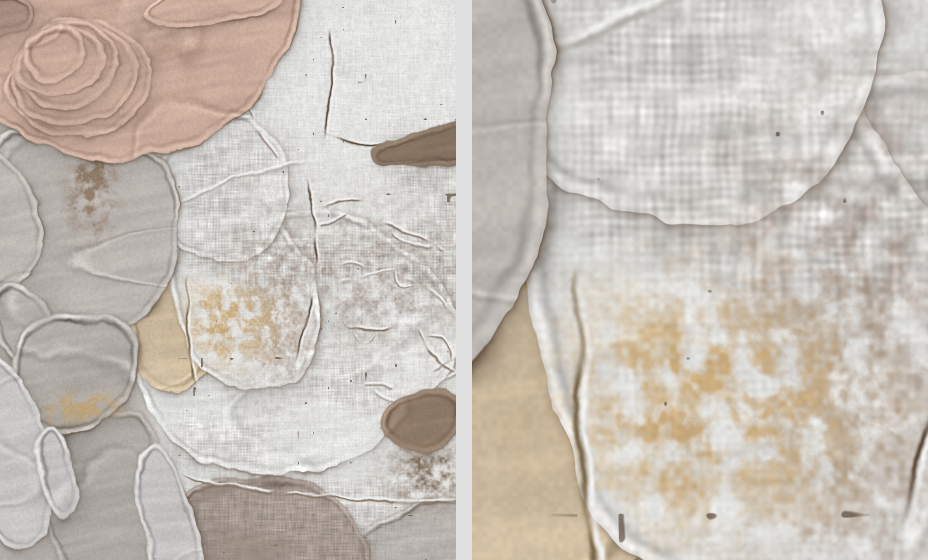
Left, the full canvas; right, a detail of the centre.
This texture is drawn by a Shadertoy shader. Its source:

```glsl
#define WHITE vec3(.895, .895, .888)
#define PALE vec3(.79, .78, .775)
#define GREY vec3(.72, .70, .68)
#define PINK vec3(.80, .68, .62)
#define MAUVE vec3(.63, .57, .535)
#define TAUPE vec3(.53, .455, .39)
#define SHADE vec3(.35, .28, .22)
#define GOLD vec3(.80, .68, .50)
#define LIGHT vec2(-.6, .8)
#define THREADS 185.
#define RIM .0032
#define TILT .17
vec3 col;
vec2 p;

float hash(vec2 v) {
  v = fract(v * vec2(123.34, 456.21));
  v += dot(v, v + 45.32);
  return fract(v.x * v.y);
}
float noise(vec2 v) {
  vec2 i = floor(v), f = fract(v);
  f = f * f * (3. - 2. * f);
  return mix(mix(hash(i), hash(i + vec2(1, 0)), f.x),
             mix(hash(i + vec2(0, 1)), hash(i + 1.), f.x), f.y);
}
float fbm(vec2 v) {
  float sum = 0., amp = .5;
  for (int i = 0; i < 5; i++, amp *= .5) {
    sum += amp * noise(v);
    v = mat2(1.6, 1.2, -1.2, 1.6) * v + 7.3;
  }
  return sum;
}
float bell(float x) { return exp(-x * x); }

// Elliptic knife dab (centre, radii): shadow, streaked body, raised rim
void dab(vec4 e, vec3 paint, float relief) {
  mat2 m = mat2(cos(TILT), -sin(TILT), sin(TILT), cos(TILT));
  vec2 q = m * (p - e.xy), slope = q / (e.zw * e.zw) + 1e-4;
  float k = length(q / e.zw), px = 1. / iResolution.y;
  float d = (k - 1.) * k / length(slope) + .045 * (fbm(p * 11. + e.xy * 37.) - .48);
  float lit = dot(normalize(slope * m), LIGHT), side = smoothstep(-.5, .7, -lit);
  float out_d = max(d, 0.), uneven = .3 + 1.4 * noise(p * 24. + e.xy * 90.);
  col *= 1. - .13 * relief * side * exp(-out_d / .02);
  col = mix(col, SHADE, min(relief * uneven * (.2 + .55 * side) * exp(-out_d / RIM), .9));
  vec3 body = paint * (.925 + .08 * noise(q * vec2(14, 110)) + .07 * fbm(p * 16.));
  // Knife ledges across the body, then crest and groove along the rim
  float ledge = (noise(p * vec2(5, 8) + e.xy * 20.) - .5 + .1 * fbm(p * 20.)) * 50.;
  body += .07 * relief * uneven * (bell(ledge) - bell(ledge - 1.6));
  body += relief * uneven * (.09 * (1. + .6 * lit) * bell(d / RIM + 1.5)
                           - .13 * (1. + .5 * lit) * bell(d / RIM + 3.7));
  col = mix(col, body, smoothstep(px, -px, d));
}

// Thin bent ridge (start, end): light crest with a shaded flank
void ridge(vec4 ends, float bend, vec3 flank) {
  vec2 along = ends.zw - ends.xy, q = p - ends.xy;
  float len = length(along), h = dot(q, along) / (len * len);
  float s = dot(q, vec2(-along.y, along.x)) / len - bend * 4. * h * (1. - h);
  s = (s + .012 * (fbm(p * 28.) - .5)) / .0021;
  float mask = smoothstep(0., .12, h) * smoothstep(1., .85, h);
  mask *= smoothstep(.1, .5, noise(p * 32. + ends.xy * 50.));
  col = mix(col, flank, mask * bell(s + 1.));
  col = mix(col, vec3(.95), mask * bell(s - 1.));
}

// Broken, grainy rub of thin paint (centre, radii)
void smear(vec4 e, vec3 tint, float strength) {
  vec2 q = (p - e.xy) / e.zw;
  float grain = smoothstep(.22, .68, fbm(p * 70.)) * (.4 + 1.1 * noise(p * 230.));
  col = mix(col, tint, min(strength * exp(-dot(q, q)) * grain, 1.));
}

void mainImage(out vec4 fragColor, in vec2 fragCoord) {
  vec2 uv = fragCoord / iResolution.y;
  p = uv + .035 * (vec2(fbm(uv * 5.), fbm(uv * 5. + 31.)) - .48);
  // Ground, cream corner and white petals
  col = mix(GREY, WHITE, smoothstep(.2, .3, p.x));
  dab(vec4(.77, 0, .19, .1), GREY, .8);
  dab(vec4(.455, 0, .2, .155), MAUVE, .6);
  dab(vec4(.52, .39, .29, .225), WHITE, .8);
  dab(vec4(.29, .4, .075, .11), mix(GOLD, WHITE, .4), .8);
  dab(vec4(.436, .479, .135, .176), WHITE * .99, 1.);
  dab(vec4(.4, .66, .125, .128), WHITE, .7);
  // Dry rubs and woven canvas
  float dry = smoothstep(.42, .7, fbm(p * vec2(5, 9) + 3.)), open = smoothstep(.27, .36, p.x);
  col = mix(col, GREY, .3 * dry * open);
  smear(vec4(.69, .5, .17, .13), MAUVE, .6);
  smear(vec4(.49, .46, .07, .16), MAUVE, .7);
  smear(vec4(.41, .43, .085, .06), GOLD, 1.2);
  smear(vec4(.76, .15, .06, .05), TAUPE, 1.);
  vec2 thread = sin(uv * THREADS * 6.2832 + 4. * noise(uv * 40.));
  float weave = .3 * (thread.x + thread.y) * noise(uv * 90.) - 1.;
  weave += noise(uv * vec2(260, 50)) + noise(uv * vec2(50, 260));
  col *= 1. + open * (.045 + .1 * dry) * weave;
  col = mix(col, SHADE, .7 * open * smoothstep(.965, .99, noise(uv * 75.)));
  // Scattered scratches and long ridges
  for (float t = 1.; t < 17.; t++) {
    vec2 a = vec2(.55, .3) + vec2(.24, .38) * fract(t * vec2(.618, .755));
    float angle = 1.6 * fract(t * .37) - 1.;
    vec2 b = a + (.04 + .1 * fract(t * .43)) * vec2(cos(angle), sin(angle));
    ridge(vec4(a, b), .04 * (fract(t * .29) - .5), mix(GREY, TAUPE * .9, fract(t * .53)));
  }
  ridge(vec4(.3, .16, .84, .1), -.012, TAUPE);
  ridge(vec4(.59, .95, .58, .75), .005, SHADE);
  ridge(vec4(.57, .77, .7, .75), -.01, SHADE);
  ridge(vec4(.31, .64, .56, .71), .008, GREY);
  ridge(vec4(.43, .83, .53, .69), -.012, MAUVE);
  ridge(vec4(.55, .69, .52, .35), .036, SHADE);
  ridge(vec4(.33, .51, .345, .31), -.008, GOLD * .6);
  // Taupe strokes
  dab(vec4(.775, .737, .11, .04), TAUPE, .5);
  dab(vec4(.75, .245, .075, .06), TAUPE * 1.08, .6);
  // Grey petals
  dab(vec4(.117, .583, .205, .208), GREY * 1.02, 1.);
  smear(vec4(.16, .67, .035, .07), TAUPE * 1.1, 1.5);
  dab(vec4(-.02, .62, .08, .13), GREY * 1.04, .7);
  dab(vec4(.195, .09, .12, .18), GREY * .96, .6);
  dab(vec4(.3, .07, .05, .15), PALE, .8);
  dab(vec4(.03, .42, .05, .07), GREY, .9);
  dab(vec4(.125, .336, .115, .108), GREY * .97, 1.);
  smear(vec4(.14, .27, .06, .025), GOLD * .95, 1.3);
  dab(vec4(.01, .19, .075, .18), PALE, .8);
  dab(vec4(.1, .165, .036, .085), PALE, .9);
  // Pink petals with nested knife marks
  dab(vec4(.221, .961, .306, .241), PINK, .9);
  dab(vec4(.378, 1, .13, .045), PINK, .9);
  for (float t = 0.; t < 5.; t++)
    dab(vec4(.146 - .013 * t, .863 + .011 * t, vec2(.124, .107) * (1. - .13 * t)), PINK, .6);
  dab(vec4(.01, .97, .05, .04), PINK * .84, .8);
  // Fine grain
  col *= .965 + .06 * noise(uv * 330.);
  fragColor = vec4(clamp(col, 0., 1.), 1);
}
```
